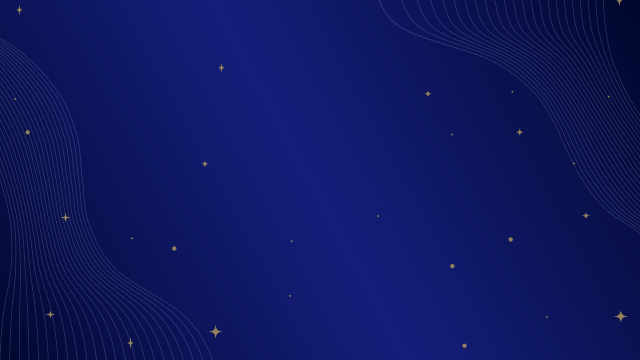
Reproduce this background procedurally as a Shadertoy shader.

```glsl
const vec3 RIDGE = vec3(0.080, 0.120, 0.480);
const vec3 MIDDLE = vec3(0.040, 0.070, 0.320);
const vec3 DEEP = vec3(0.006, 0.026, 0.180);
const vec3 SILVER = vec3(0.52, 0.56, 0.74);
const vec3 GOLD = vec3(0.62, 0.54, 0.36);
const float ASPECT = 16.0 / 9.0;
const float STRANDS = 22.0;
const float CELL = 2.0 / 9.0;

vec3 hash3(vec2 cell) {
    vec3 q = fract(cell.xyx * vec3(0.1031, 0.1030, 0.0973));
    q += dot(q, q.yxz + 33.33);
    return fract((q.xxy + q.yzz) * q.zyx);
}

// Smooth curve through evenly spaced knots
float spline(float knots[9], float s) {
    s = clamp(s, 0.0, 7.999);
    int i = int(s);
    float t = s - float(i);
    float a = knots[max(i - 1, 0)], b = knots[i];
    float c = knots[i + 1], d = knots[min(i + 2, 8)];
    return b + 0.5 * t * (c - a + t * (2.0 * a - 5.0 * b + 4.0 * c - d
             + t * (3.0 * (b - c) + d - a)));
}

// Fine strands between two edge curves, crowding edgeB as bias grows
float ribbon(float x, float edgeA, float edgeB, float bias, float pixel) {
    float across = (x - edgeA) / (edgeB - edgeA);
    float phase = STRANDS * sign(across) * pow(abs(across), bias);
    float nearest = clamp(floor(phase + 0.5), 0.0, STRANDS);
    float slope = length(vec2(dFdx(phase), dFdy(phase)));
    float dist = abs(phase - nearest) / max(slope, 1e-4);
    return clamp(0.0009 / pixel + 0.5 - dist, 0.0, 1.0);
}

float fill(float dist, float pixel) {
    return smoothstep(pixel, -pixel, dist);
}

// Four tapering arms
float sparkle(vec2 q, float radius, float pixel) {
    vec2 arms = sqrt(abs(q));
    float reach = arms.x + arms.y;
    return fill(0.5 * (reach * reach - radius), pixel);
}

// One jittered sparkle or dot per cell, sparse along the ridge
float scatter(vec2 p, float pixel) {
    vec2 cell = floor(p / CELL);
    vec3 rnd = hash3(cell + 7.0);
    float kind = hash3(cell + 41.0).x;
    vec2 center = (cell + 0.15 + 0.7 * rnd.xy) * CELL;
    vec2 q = p - center;
    float open = step(0.22, abs(center.x - 0.92));
    float tiny = fill(length(q) - 0.0024, 0.7 * pixel);
    if (kind < 0.15) return open * sparkle(q, 0.021, pixel);
    if (kind < 0.43) return open * sparkle(q, 0.0125, pixel);
    if (kind < 0.58) return open * fill(length(q) - 0.0058, 0.7 * pixel);
    return kind < 0.90 ? tiny : 0.0;
}

// Diagonal sheen, darkening away from its ridge
vec3 sheen(vec2 p) {
    float d = abs(p.x - 0.59 - 0.544 * (1.0 - p.y)) * 0.878;
    vec3 color = mix(RIDGE, MIDDLE, clamp(d / 0.60, 0.0, 1.0));
    return mix(color, DEEP, smoothstep(0.54, 1.08, d));
}

void mainImage(out vec4 fragColor, in vec2 fragCoord) {
    vec2 p = fragCoord / iResolution.xy * vec2(ASPECT, 1.0);
    float pixel = 1.0 / iResolution.y;
    float depth = 1.0 - p.y;

    // Edge curves, from the top downward
    float leftInner[9] = float[9](-0.35, -0.22, -0.127, -0.051, 0.0,
                                  0.030, 0.030, 0.009, 0.0);
    float leftOuter[9] = float[9](-0.21, 0.030, 0.157, 0.213, 0.229,
                                  0.248, 0.324, 0.509, 0.590);
    float rightOuter[9] = float[9](1.053, 1.127, 1.361, 1.477, 1.535,
                                   1.574, 1.618, 1.685, 1.796);
    float rightInner[9] = float[9](1.676, 1.683, 1.701, 1.736, 1.787,
                                   1.852, 1.921, 2.002, 2.083);

    float left = ribbon(p.x, spline(leftInner, depth * 8.0),
                        spline(leftOuter, depth * 8.0), 1.0, pixel);
    float crowding = mix(1.35, 1.0, smoothstep(0.0, 0.3, depth));
    float right = ribbon(p.x, spline(rightOuter, depth * 12.0),
                         spline(rightInner, depth * 12.0), crowding, pixel);

    vec3 color = sheen(p);
    color = mix(color, SILVER, 0.32 * max(left, right));
    color = mix(color, GOLD, 0.92 * scatter(p, pixel));
    fragColor = vec4(color, 1.0);
}
```
